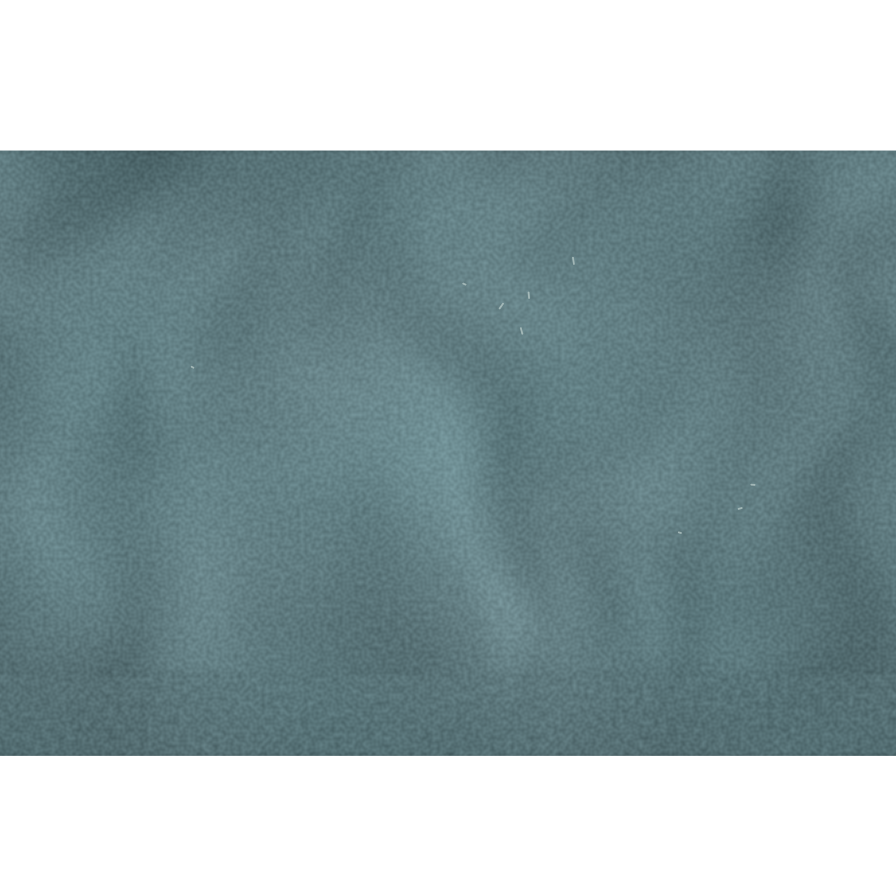
This texture is drawn by a Shadertoy shader. Its source:

```glsl
// A wide band of worn blue-green suede between two plain white margins.
// Warped gradient noise makes the soft upright streaks and cloudy patches;
// fine noise adds the nap, a loop scatters lint. All noise wraps at the edges.

const float TAU = 6.2831853;

// Integer hash of a lattice cell, two values in 0..1
vec2 hash2(vec2 cell, float seed) {
    uvec2 q = uvec2(cell) * uvec2(1597334677u, 3812015801u);
    uint h = q.x ^ q.y ^ (uint(seed) * 2798796415u);
    h = (h ^ (h >> 16)) * 2246822519u;
    h = (h ^ (h >> 13)) * 3266489917u;
    h ^= h >> 16;
    return vec2(h & 65535u, h >> 16) / 65535.0;
}

float cornerSlope(vec2 cell, vec2 offset, vec2 period, float seed) {
    float angle = TAU * hash2(floor(mod(cell + 0.5, period)), seed).x;
    return dot(vec2(cos(angle), sin(angle)), offset);
}

// Gradient noise that repeats over the unit square
float wrapNoise(vec2 uv, vec2 period, float seed) {
    vec2 p = uv * period, cell = floor(p), f = p - cell;
    vec2 w = f * f * f * (f * (f * 6.0 - 15.0) + 10.0);
    vec2 e = vec2(1, 0);
    float a = cornerSlope(cell, f, period, seed);
    float b = cornerSlope(cell + e.xy, f - e.xy, period, seed);
    float c = cornerSlope(cell + e.yx, f - e.yx, period, seed);
    float d = cornerSlope(cell + e.xx, f - e.xx, period, seed);
    return mix(mix(a, b, w.x), mix(c, d, w.x), w.y);
}

// Broad soft marks: upright streaks, patches and small mottling
float clouds(vec2 uv) {
    vec2 warp = vec2(wrapNoise(uv, vec2(3, 4), 1.0), wrapNoise(uv, vec2(4, 3), 2.0));
    vec2 p = uv + warp * vec2(0.16, 0.10);
    return 1.7 * wrapNoise(p, vec2(9, 3), 3.0)
         + 1.5 * wrapNoise(p, vec2(5, 5), 4.0)
         + 0.7 * wrapNoise(p, vec2(14, 9), 5.0);
}

// Short fibre lying across the nap
float fibre(vec2 p, float angle, float halfLength, float pixel) {
    vec2 dir = vec2(cos(angle), sin(angle));
    float d = length(p - dir * clamp(dot(p, dir), -halfLength, halfLength));
    return 1.0 - smoothstep(0.0003, 0.0006 + pixel, d);
}

void mainImage(out vec4 fragColor, in vec2 fragCoord) {
    vec2 uv = fragCoord / iResolution.xy;
    float pixel = 1.0 / iResolution.y;

    // Shading: brightest in the middle, darker to the foot and the sides
    float rise = uv.y - 0.52;
    float tone = 0.55 - 11.0 * rise * rise - 0.22 * cos(TAU * uv.x);

    // Lower strip below a faint crease, with calmer clouds
    float crease = 0.248 + 0.004 * wrapNoise(uv, vec2(6, 1), 6.0);
    float above = smoothstep(crease - 0.006, crease + 0.006, uv.y);
    tone += clouds(uv) * mix(0.35, 1.0, above);
    tone -= 0.25 * exp(-abs(uv.y - crease) * 220.0);

    // Nap, a little coarser on the strip
    tone += 1.7 * wrapNoise(uv, vec2(230), 7.0);
    tone += mix(1.1, 0.7, above) * wrapNoise(uv, vec2(110), 8.0);

    // Thin dark rim along both cut edges
    float inside = min(uv.y - 0.1565, 0.832 - uv.y);
    tone -= 0.8 * (1.0 - smoothstep(0.0, 0.005, inside));

    vec3 suede = vec3(0.366, 0.474, 0.493) + tone * vec3(0.036, 0.042, 0.043);
    suede.r += 0.012 * wrapNoise(uv, vec2(4, 5), 9.0);

    // Pale lint
    for (int i = 0; i < 9; i++) {
        vec2 place = hash2(vec2(i, 3), 10.0);
        vec2 shape = hash2(vec2(i, 7), 11.0);
        vec2 center = vec2(0.2, 0.38) + place * vec2(0.65, 0.34);
        float lint = fibre(uv - center, TAU * shape.x, 0.001 + 0.003 * shape.y, pixel);
        suede = mix(suede, vec3(0.72, 0.79, 0.78), 0.75 * lint);
    }

    float band = smoothstep(-0.5 * pixel, 0.5 * pixel, inside);
    fragColor = vec4(mix(vec3(1.0), suede, band), 1.0);
}
```
